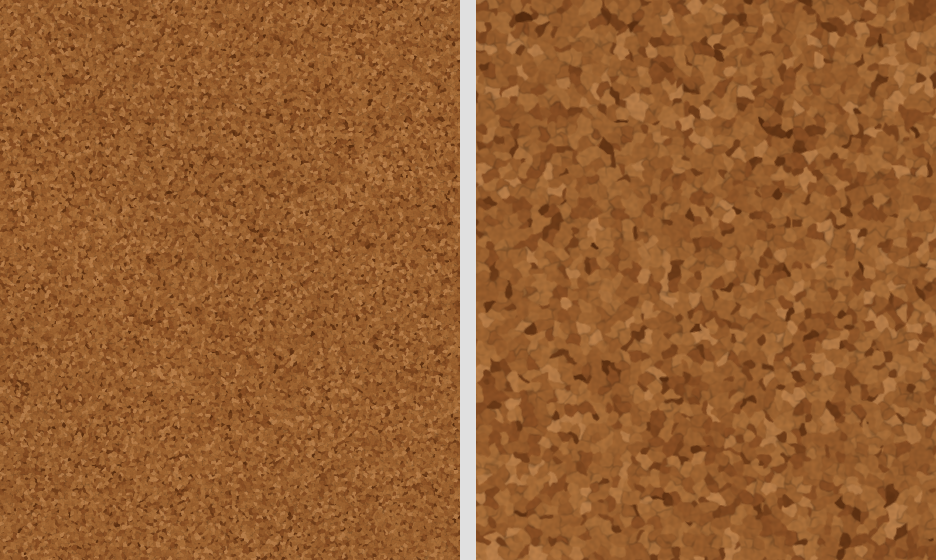
Left, the full canvas; right, a detail of the centre.
Give the GLSL for this texture, as a Shadertoy shader.

```glsl
// Fine-grained cork board: packed angular chips, small bark slivers and soft light.
const float GRAIN_ROWS = 164.0;    // chips along the canvas height
const float SLIVER_SHARE = 0.20;   // part of the chips that are dark bark
const float SLIVER_SQUEEZE = 0.24; // how far their neighbours crowd them
const float SEAM_DEPTH = 0.20;     // darkening between chips
const float SEAM_WIDTH = 0.24;
const float FIBRE_DEPTH = 0.10;    // fine shading inside chips
const float LIGHT_SWING = 0.03;    // broad uneven lighting
const float EXPOSURE = 1.03;
const float SOFTNESS = 0.0012;     // least width of the blur, in canvas heights
const int SAMPLES = 3;             // antialiasing grid per side

const vec3 BARK   = vec3(0.32, 0.16, 0.05);
const vec3 BROWN  = vec3(0.51, 0.29, 0.13);
const vec3 RUST   = vec3(0.56, 0.34, 0.16);
const vec3 CORK   = vec3(0.59, 0.37, 0.18);
const vec3 HONEY  = vec3(0.63, 0.41, 0.21);
const vec3 STRAW  = vec3(0.69, 0.47, 0.27);

vec3 hash3(vec2 p) {
    vec3 q = fract(p.xyx * vec3(0.1031, 0.1030, 0.0973));
    q += dot(q, q.yxz + 33.33);
    return fract((q.xxy + q.yzz) * q.zyx);
}

mat2 rotate(float angle) {
    float c = cos(angle), s = sin(angle);
    return mat2(c, s, -s, c);
}

float cornerSlope(vec2 corner, vec2 offset) {
    float angle = 6.2832 * hash3(corner).x;
    return dot(vec2(cos(angle), sin(angle)), offset);
}

float gradientNoise(vec2 p) {
    vec2 i = floor(p), f = fract(p);
    vec2 u = f * f * f * (f * (f * 6.0 - 15.0) + 10.0);
    vec2 e = vec2(1.0, 0.0);
    return mix(mix(cornerSlope(i, f), cornerSlope(i + e, f - e), u.x),
               mix(cornerSlope(i + e.yx, f - e.yx), cornerSlope(i + 1.0, f - 1.0), u.x), u.y);
}

// Tone 0..1 runs through the chip colours in proportion to their area.
vec3 chipColor(float tone) {
    vec3 color = mix(BROWN, RUST, smoothstep(0.04, 0.15, tone));
    color = mix(color, CORK, smoothstep(0.25, 0.42, tone));
    color = mix(color, HONEY, smoothstep(0.57, 0.76, tone));
    return mix(color, STRAW, smoothstep(0.84, 0.97, tone));
}

// Stretched, turned Voronoi cells; bark cells are squeezed into small slivers.
// Returns the chip tone, the distance to a seam and whether the chip is bark.
vec3 chips(vec2 p) {
    vec2 cell = floor(p);
    float nearest = 9.0, second = 9.0, tone = 0.5, bark = 0.0;
    for (int y = -1; y <= 1; y++)
    for (int x = -1; x <= 1; x++) {
        vec2 id = cell + vec2(x, y);
        vec3 h = hash3(id + 17.0), kind = hash3(id + 71.0);
        float isBark = step(kind.x, SLIVER_SHARE);
        vec2 d = rotate(6.2832 * h.z) * (id + 0.05 + 0.9 * h.xy - p);
        d = abs(d * mix(vec2(0.80, 1.25), vec2(0.65, 1.4), isBark));
        float dist = mix(length(d), max(d.x, d.y), 0.5) + SLIVER_SQUEEZE * isBark;
        if (dist < nearest) {
            second = nearest;
            nearest = dist;
            tone = kind.y;
            bark = isBark;
        } else second = min(second, dist);
    }
    return vec3(tone, second - nearest, bark);
}

vec3 corkColor(vec2 uv) {
    vec2 p = uv * GRAIN_ROWS;
    vec2 warp = vec2(gradientNoise(p * 1.1), gradientNoise(p * 1.1 + 41.0));
    vec3 chip = chips(p + 0.45 * warp);
    vec3 cork = chipColor(chip.x);
    vec3 bark = mix(BARK, BROWN, sqrt(chip.x));
    vec3 color = mix(cork, bark, chip.z);

    // Fibres and partly open seams
    color *= 1.0 + FIBRE_DEPTH * gradientNoise(p * 2.1 + 23.0);
    float seam = 1.0 - smoothstep(0.0, SEAM_WIDTH, chip.y);
    float opening = smoothstep(-0.15, 0.45, gradientNoise(p * 0.7 + 9.0));
    return color * (1.0 - SEAM_DEPTH * seam * opening * (1.0 - chip.z));
}

void mainImage(out vec4 fragColor, in vec2 fragCoord) {
    vec2 uv = fragCoord / iResolution.y;
    float footprint = max(1.0 / iResolution.y, SOFTNESS);
    vec3 color = vec3(0.0);
    for (int y = 0; y < SAMPLES; y++)
    for (int x = 0; x < SAMPLES; x++) {
        vec2 offset = (vec2(x, y) + 0.5) / float(SAMPLES) - 0.5;
        color += corkColor(uv + offset * footprint);
    }
    color /= float(SAMPLES * SAMPLES);

    // Broad light
    float light = gradientNoise(uv * 2.3 + 5.0) + 0.4 * gradientNoise(uv * 6.0);
    color *= EXPOSURE + LIGHT_SWING * light;
    fragColor = vec4(color, 1.0);
}
```
